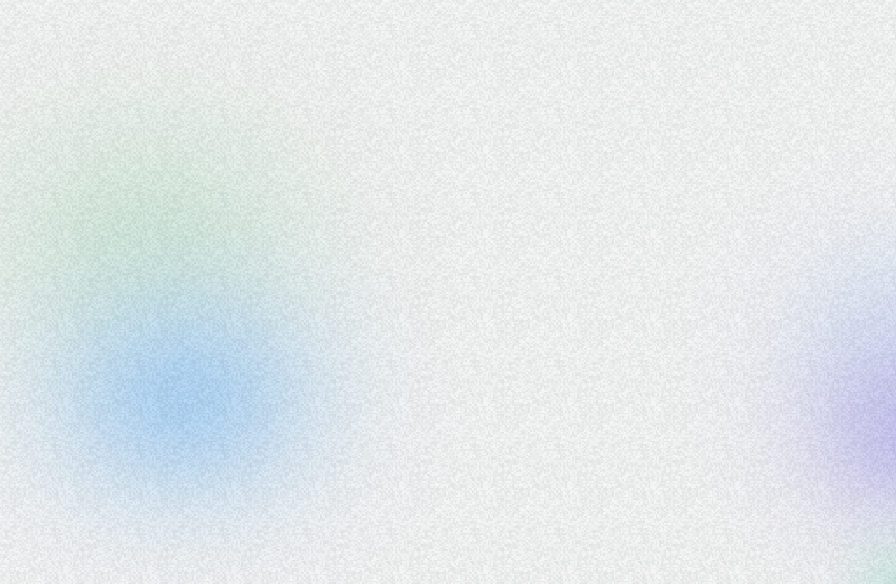
This background is drawn by a WebGL 1 fragment shader. Its source:

```glsl
precision highp float;
// Soft pastel glows on pale grey paper with a fine repeating grain.

uniform vec2 u_resolution;

const vec3 PAPER = vec3(0.932, 0.934, 0.934);
const vec3 MINT = vec3(0.805, 0.890, 0.832);
const vec3 SKY = vec3(0.675, 0.815, 0.938);
const vec3 ICE = vec3(0.835, 0.880, 0.938);
const vec3 LILAC = vec3(0.755, 0.745, 0.915);
const vec3 AQUA = vec3(0.780, 0.890, 0.865);

const float GRAIN_ROWS = 334.0;  // grain cells per canvas height
const float TILE_CELLS = 48.0;   // cells before the grain repeats

float hash(vec2 cell) {
  vec3 q = fract(vec3(cell.xyx) * 0.1031);
  q += dot(q, q.yzx + 33.33);
  return fract((q.x + q.y) * q.z);
}

// Smoothly interpolated lattice noise
float valueNoise(vec2 p) {
  vec2 cell = floor(p);
  vec2 f = fract(p);
  f = f * f * (3.0 - 2.0 * f);
  float low = mix(hash(cell), hash(cell + vec2(1.0, 0.0)), f.x);
  float high = mix(hash(cell + vec2(0.0, 1.0)), hash(cell + 1.0), f.x);
  return mix(low, high, f.y);
}

// Elliptical glow that fades out like a bell curve
float glow(vec2 p, vec2 center, vec2 radius) {
  vec2 d = (p - center) / radius;
  return exp(-dot(d, d));
}

// Signed paper grain: fine specks over a faint mottle
float paperGrain(vec2 p) {
  vec2 cell = mod(floor(p * GRAIN_ROWS), TILE_CELLS);
  float speck = hash(cell + 7.0) - 0.5;
  float mottle = valueNoise(cell * 0.37 + 19.0) - 0.5;
  return 0.072 * speck + 0.018 * mottle;
}

void main() {
  // Height is one unit; x runs to the aspect ratio
  vec2 p = gl_FragCoord.xy / u_resolution.y;
  float right = u_resolution.x / u_resolution.y;
  vec2 fromRight = vec2(p.x - right, p.y);

  // Left pair of glows
  vec3 color = PAPER;
  color = mix(color, MINT, 0.92 * glow(p, vec2(0.25, 0.58), vec2(0.28, 0.23)));
  color = mix(color, SKY, 0.97 * glow(p, vec2(0.315, 0.32), vec2(0.225, 0.185)));

  // Glows along the right edge
  color = mix(color, ICE, 0.85 * glow(fromRight, vec2(0.03, 0.43), vec2(0.21, 0.18)));
  color = mix(color, LILAC, 0.95 * glow(fromRight, vec2(0.03, 0.265), vec2(0.18, 0.17)));
  color = mix(color, AQUA, 0.95 * glow(fromRight, vec2(0.02, -0.01), vec2(0.09, 0.09)));

  color += paperGrain(p) - 0.006;
  gl_FragColor = vec4(color, 1.0);
}
```
